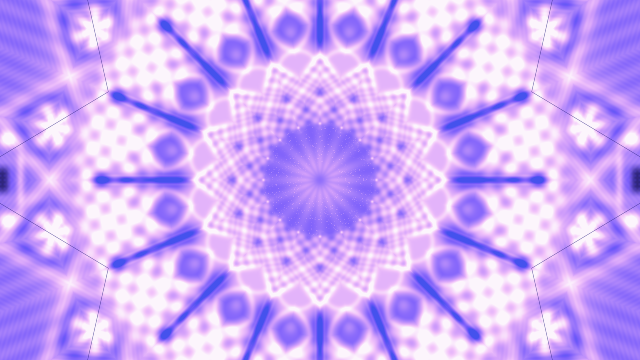
Reproduce this background procedurally as a Shadertoy shader.

```glsl
// Violet kaleidoscope: sixteen-fold mandala with a blue core, woven star and plaid panels.

const float PI = 3.14159265;
const float FOLDS = 16.0;
const float CONTRAST = 1.12;
const float MID_LEVEL = 0.48;
const float DISC_RADIUS = 0.152;
const float STAR_OFFSET = 0.220;      // distance of the star edges from the centre
const float STAR_ANGLE = 0.895;       // direction of the star edge normal
const float WEAVE_PITCH = 0.027;
const float PLAID_PITCH = 0.053;
const float PANEL_END = 0.68;
const float ARM_START = 0.36;
const float ARM_END = 0.60;
const float PETAL_RADIUS = 0.430;     // ring on which the violet petals lie
const float FLOWER_RADIUS = 0.755;    // ring on which the outer flowers lie
const vec2 SEAM_CORNER = vec2(0.588, 0.245);

const vec3 DEEP = vec3(0.27, 0.32, 0.93);
const vec3 BLUE = vec3(0.47, 0.36, 0.98);
const vec3 VIOLET = vec3(0.65, 0.50, 0.98);
const vec3 ORCHID = vec3(0.82, 0.62, 0.98);
const vec3 PINK = vec3(0.95, 0.77, 0.98);
const vec3 WHITE = vec3(0.99, 0.96, 0.99);
const vec3 NAVY = vec3(0.16, 0.13, 0.50);

float hash(vec2 p) {
    vec3 h = fract(vec3(p.xyx) * 0.1031);
    h += dot(h, h.yzx + 33.33);
    return fract((h.x + h.y) * h.z);
}

float wave(float x) { return 0.5 + 0.5 * cos(2.0 * PI * x); }

float spot(vec2 d, float size) { return exp(-dot(d, d) / (size * size)); }

float stripe(float d, float width) { return exp(-d * d / (width * width)); }

vec2 polar(float r, float a) { return r * vec2(cos(a), sin(a)); }

float segment(vec2 p, vec2 a, vec2 b) {
    vec2 d = b - a;
    return length(p - a - d * clamp(dot(p - a, d) / dot(d, d), 0.0, 1.0));
}

// Light level to colour: below 0 deep blue, 1 is white
vec3 ramp(float t) {
    vec3 c = mix(DEEP, BLUE, clamp(t * 4.0 + 1.0, 0.0, 1.0));
    c = mix(c, VIOLET, clamp(t * 4.0, 0.0, 1.0));
    c = mix(c, ORCHID, clamp(t * 4.0 - 1.0, 0.0, 1.0));
    c = mix(c, PINK, clamp(t * 4.0 - 2.0, 0.0, 1.0));
    return mix(c, WHITE, clamp(t * 4.0 - 3.0, 0.0, 1.0));
}

// Blue core with pale rays and fine specks
float disc(float r, float angle) {
    float ray = wave(angle * FOLDS / (2.0 * PI));
    float level = mix(0.42, 0.10, smoothstep(0.03, 0.13, r));
    level += 0.10 * ray * smoothstep(0.01, 0.05, r);
    level -= 0.25 * exp(-r * r / 0.0004);
    vec2 grain = vec2(angle * 40.0, r * 260.0);
    vec2 d = fract(grain) - 0.5;
    float speck = step(0.86, hash(floor(grain) + 50.0)) * exp(-dot(d, d) * 12.0);
    return level + 0.2 * speck * smoothstep(0.03, 0.08, r);
}

// Woven star; q runs along the arm axis, m along the axis between arms
float star(vec2 q, vec2 m, float edge) {
    float r = length(q);
    float v = dot(q, polar(1.0, 2.0 * PI / FOLDS - STAR_ANGLE)) - STAR_OFFSET;
    float level = 0.50 + 0.19 * (wave(edge / WEAVE_PITCH) + wave(v / WEAVE_PITCH));
    level += 0.10 * stripe(r - 0.27, 0.04);
    level -= 0.22 * stripe(edge + 0.055, 0.006) + 0.22 * stripe(v, 0.006);
    level -= 0.35 * spot(m - vec2(0.200, 0.0), 0.020);
    level -= 0.45 * spot(q - vec2(0.244, 0.0), 0.012);
    return level - 0.32 * stripe(r - 0.160, 0.022);
}

// Violet petals, then plaid panels divided by blue arms
float panels(vec2 q, vec2 m, float r) {
    vec2 g = vec2(m.x + m.y, m.x - m.y) * 0.7071 / PLAID_PITCH;
    float plaid = 0.56 + 0.28 * (wave(g.x) + wave(g.y));
    plaid += 0.14 * spot((m - vec2(0.57, 0.0)) * vec2(0.7, 1.0), 0.06);
    float level = mix(0.62, plaid, smoothstep(0.44, 0.50, r));

    // Petal: a soft rounded diamond with a pale heart and rim
    vec2 d = m - vec2(PETAL_RADIUS, 0.0);
    float petal = mix(length(d), abs(d.x) * 0.7 + abs(d.y), 0.4);
    float heart = 0.12 + 0.22 * spot(d + vec2(0.012, 0.0), 0.018);
    level = mix(heart, level, smoothstep(0.025, 0.056, petal));
    level += 0.20 * stripe(petal - 0.058, 0.009);
    level += 0.18 * stripe(length(m - vec2(0.31, 0.0)) - 0.055, 0.008);

    // Arm: broad near the star, slender further out, blunt at its end
    float reach = smoothstep(ARM_START - 0.03, ARM_START + 0.04, r)
                * (1.0 - smoothstep(ARM_END, ARM_END + 0.06, r));
    float flare = 0.021 + 0.016 * stripe(r - 0.41, 0.04);
    level -= reach * (0.72 * stripe(q.y, flare) + 0.22 * stripe(q.y, 0.007));
    level += 0.14 * reach * stripe(q.y - 0.012, 0.004);
    level -= 0.30 * spot(q - vec2(0.505, 0.056), 0.020);
    return level - 0.25 * spot(q - vec2(ARM_END, 0.0), 0.030);
}

// Crossed pink bands and glowing flowers in a blue field
float outskirts(vec2 q, vec2 m, float r) {
    vec2 c = vec2(abs(q.x - 0.752), q.y);
    float band = dot(c, polar(1.0, 2.45));
    float level = 0.28 + 0.12 * wave(q.y / 0.055) - 0.16 * smoothstep(0.78, 0.92, r);
    level += 0.36 * stripe(band, 0.022) + 0.22 * stripe(band - 0.046, 0.012);
    level += 0.12 * spot(c, 0.04) + 0.04 * wave(band / 0.012);
    vec2 f = m - vec2(FLOWER_RADIUS, 0.0);
    float s = length(f);
    float petal = 0.042 + 0.011 * cos(6.0 * atan(f.y, f.x));
    level -= 0.34 * stripe(s - 0.085, 0.026);
    return level + 0.90 * stripe(s, petal);
}

void mainImage(out vec4 fragColor, in vec2 fragCoord) {
    vec2 p = (fragCoord - 0.5 * iResolution.xy) / iResolution.y;
    vec2 side = abs(p);
    float pixel = 1.0 / iResolution.y;

    // Fold the plane into one mirrored half sector
    float r = length(p);
    float angle = r > 0.0 ? atan(p.y, p.x) : 0.0;
    float sector = 2.0 * PI / FOLDS;
    float a = abs(mod(angle + 0.5 * sector, sector) - 0.5 * sector);
    vec2 q = polar(r, a);
    vec2 m = polar(r, 0.5 * sector - a);

    // Layers from the outside in
    float level = mix(panels(q, m, r), outskirts(q, m, r),
                      smoothstep(PANEL_END - 0.04, PANEL_END + 0.04, r));
    float edge = dot(q, polar(1.0, STAR_ANGLE)) - STAR_OFFSET;
    level = mix(star(q, m, edge), level, smoothstep(-0.010, 0.010, edge));
    level += 0.28 * stripe(edge, 0.009) * smoothstep(0.27, 0.33, r);
    float rim = DISC_RADIUS - 0.007 * cos(FOLDS * angle);
    level = mix(disc(r, angle), level, smoothstep(-0.010, 0.012, r - rim));
    level += 0.4 * spot(q - vec2(0.157, 0.0), 0.004);

    // White lights at the left and right borders
    level += 0.7 * spot(side - vec2(0.870, 0.112), 0.026);
    level += 0.45 * stripe(side.x - 0.832, 0.012) * stripe(side.y, 0.08);
    level -= 0.25 * stripe(side.y, 0.025) * smoothstep(0.74, 0.79, side.x);
    vec3 color = ramp((level - MID_LEVEL) * CONTRAST + MID_LEVEL);

    // Dark border grid
    float grid = 0.75 + 0.25 * wave(side.x / 0.012) * wave(side.y / 0.012);
    float dark = smoothstep(0.855, 0.880, side.x) * (1.0 - smoothstep(0.015, 0.05, side.y));
    color = mix(color, NAVY * grid, 0.8 * dark);

    // Thin seams
    float seam = min(segment(side, SEAM_CORNER, vec2(0.65, 0.52)),
                     segment(side, SEAM_CORNER, vec2(0.90, 0.058)));
    color = mix(color, NAVY, 0.45 * (1.0 - smoothstep(0.0, 0.0007 + 0.5 * pixel, seam)));
    fragColor = vec4(color, 1.0);
}
```
